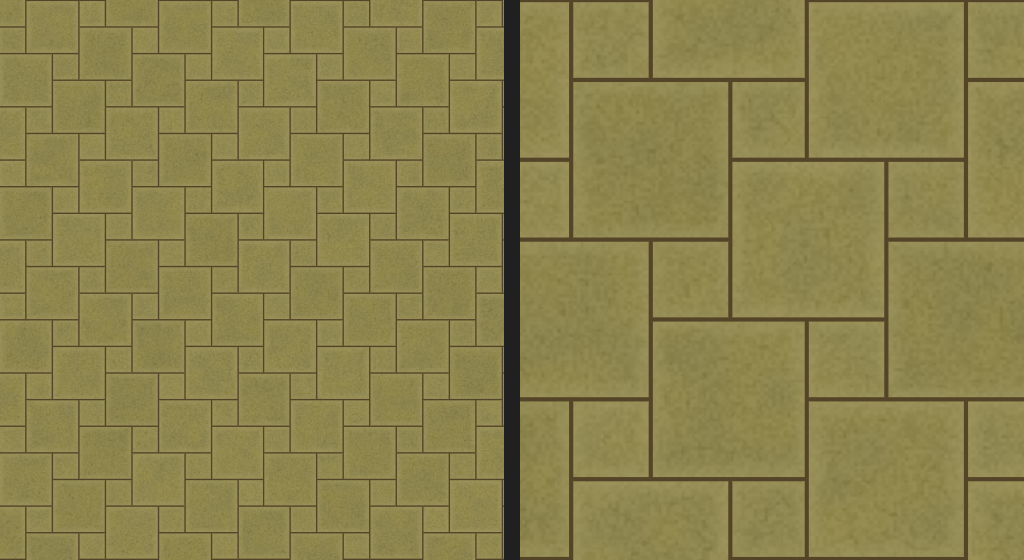
Left, the full canvas; right, a detail of the centre.
A WebGL 1 fragment shader for this pattern:

```glsl
precision highp float;
// Olive paving of large and small square slabs in a stepped, pinwheel layout with thin brown joints.

uniform vec2 u_resolution;

#define MODULE vec2(0.04739, 0.04753)  // small slab size, in canvas heights
#define OFFSET vec2(0.027, -0.014)     // layout shift, in modules
#define PERIOD 9.959                   // ten columns, the last cut slightly short
#define JOINT 0.053                    // joint width, in modules
#define RIM 0.30                       // reach of the pale slab rim, in modules
#define GRAIN 0.048                    // strength of the fine speckle
#define MOTTLE 0.022                   // strength of the soft stains
#define BODY_COLOR vec3(0.555, 0.523, 0.302)
#define RIM_COLOR vec3(0.592, 0.562, 0.342)
#define JOINT_COLOR vec3(0.335, 0.272, 0.155)

float hash(vec2 p) {
  vec3 q = fract(vec3(p.xyx) * 0.1031);
  q += dot(q, q.yzx + 33.33);
  return fract((q.x + q.y) * q.z);
}

float valueNoise(vec2 p) {
  vec2 i = floor(p);
  vec2 f = fract(p);
  f = f * f * (3.0 - 2.0 * f);
  float a = mix(hash(i), hash(i + vec2(1.0, 0.0)), f.x);
  float b = mix(hash(i + vec2(0.0, 1.0)), hash(i + 1.0), f.x);
  return mix(a, b, f.y);
}

// Module coordinates, with the short tenth column stretched to a full cell.
vec2 layoutCoords(vec2 p) {
  vec2 q = p / MODULE + OFFSET;
  float block = floor(q.x / PERIOD);
  float x = q.x - block * PERIOD;
  x += max(x - 9.0, 0.0) * (10.0 - PERIOD) / (PERIOD - 9.0);
  return vec2(block * 10.0 + x, q.y);
}

// Returns the slab origin in xy and its side length in z.
vec3 findSlab(vec2 q) {
  vec2 cell = floor(q);
  float kind = floor(mod(cell.x + 3.0 * cell.y + 0.5, 5.0));
  if (kind == 3.0) return vec3(cell, 1.0);
  // The other four kinds are the quarters of a large slab.
  float right = (kind == 2.0 || kind == 0.0) ? 1.0 : 0.0;
  float lower = (kind == 4.0 || kind == 0.0) ? 1.0 : 0.0;
  return vec3(cell - vec2(right, lower), 2.0);
}

void main() {
  // Canvas heights, measured from the top left corner.
  vec2 p = vec2(gl_FragCoord.x, u_resolution.y - gl_FragCoord.y) / u_resolution.y;
  vec2 q = layoutCoords(p);
  vec3 slab = findSlab(q);
  vec2 local = q - slab.xy;
  vec2 inset = min(local, slab.z - local);
  float edge = min(inset.x, inset.y);
  float slabSeed = hash(slab.xy + 47.0);

  // Slab face: pale worn rim, slight tone change per slab.
  float wobble = 0.08 * (valueNoise(q * 5.0) - 0.5);
  float rim = 1.0 - smoothstep(0.0, RIM, edge + wobble);
  float paleness = max(rim, slab.z < 1.5 ? 0.28 : 0.0);
  vec3 color = mix(BODY_COLOR, RIM_COLOR, paleness);
  color += (slabSeed - 0.5) * vec3(0.014, 0.012, 0.010);

  // Soft greenish stains, strongest away from the rim.
  float stain = valueNoise(q * 2.2 + slabSeed * 31.0) - 0.5;
  color += MOTTLE * stain * (1.0 - rim) * vec3(1.2, 0.8, -0.5);

  // Fine sandy speckle with sparse darker pits.
  float fine = valueNoise(p * 430.0) - 0.5;
  float pits = smoothstep(0.74, 0.95, valueNoise(p * 300.0 + 91.0));
  color += GRAIN * (fine - 0.6 * pits + 0.05) * (1.0 - 0.4 * rim);

  // Joints, smoothed over one pixel.
  float pixel = 1.0 / (u_resolution.y * MODULE.y);
  float joint = clamp((0.5 * JOINT - edge) / pixel + 0.5, 0.0, 1.0);
  color = mix(color, JOINT_COLOR, joint);

  gl_FragColor = vec4(color, 1.0);
}
```
